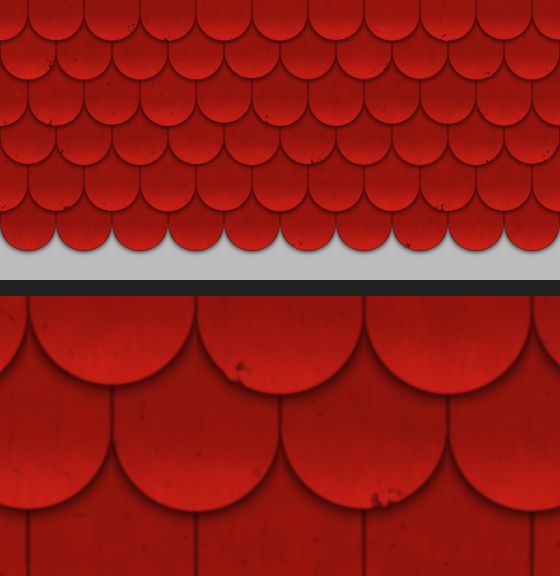
Top: the whole. Bottom: its middle third, enlarged.
A WebGL 2 fragment shader for this pattern:

```glsl
#version 300 es
precision highp float;
// Red scalloped roof tiles over a pale grey ground, ten across and six rows down.
// Rows are painted from the eaves upward, so each one casts a soft shadow on the
// row below; hashes vary the tiles and gradient noise supplies grain and scuffs.

#define COLUMNS 10.0
#define ROWS 7
#define EAVES 0.104
#define ROW_PITCH 0.1525
#define ROW_STAGGER 0.013
#define SEAM_WIDTH 0.0033
#define SHADOW_DEPTH 0.010
#define SHADOW_STRENGTH 0.50
#define GLOW_HEIGHT 0.105
#define SLIP 0.018
#define SCUFF_CHANCE 0.38

uniform vec2 u_resolution;
out vec4 outColor;

const vec3 GROUND = vec3(0.74);
const vec3 TILE_RED = vec3(0.58, 0.077, 0.05);
const vec3 TILE_GLOW = vec3(0.77, 0.115, 0.082);
const vec3 SEAM_RED = vec3(0.31, 0.04, 0.033);
const vec3 SCUFF_RED = vec3(0.27, 0.04, 0.035);

vec2 hash2(vec2 p) {
    vec3 q = fract(p.xyx * vec3(0.1031, 0.1030, 0.0973));
    q += dot(q, q.yzx + 33.33);
    return fract((q.xx + q.yz) * q.zy);
}

float cornerSlope(vec2 cell, vec2 corner, vec2 f) {
    return dot(hash2(cell + corner) * 2.0 - 1.0, f - corner);
}

float gradientNoise(vec2 p) {
    vec2 cell = floor(p), f = fract(p);
    vec2 u = f * f * f * (f * (f * 6.0 - 15.0) + 10.0);
    float low = mix(cornerSlope(cell, vec2(0, 0), f), cornerSlope(cell, vec2(1, 0), f), u.x);
    float high = mix(cornerSlope(cell, vec2(0, 1), f), cornerSlope(cell, vec2(1, 1), f), u.x);
    return mix(low, high, u.y);
}

// Distance to a tile with straight sides and a round lower end centred on q = 0.
float tileDistance(vec2 q, float radius) {
    return q.y < 0.0 ? length(q) - radius : abs(q.x) - radius;
}

void main() {
    // The canvas spans 2 by 1 units.
    vec2 p = gl_FragCoord.xy / u_resolution * vec2(2.0, 1.0);
    float pixel = 1.0 / u_resolution.y;
    float tileWidth = 2.0 / COLUMNS;
    float radius = 0.5 * tileWidth;

    // Surface grain: broad mottling, fine streaks and sparse dark specks.
    float mottle = gradientNoise(p * 23.0 + 7.0);
    float streak = gradientNoise(p * vec2(130.0, 34.0));
    float specks = smoothstep(0.30, 0.55, gradientNoise(p * 58.0 + 31.0));
    float grain = 1.0 + 0.07 * mottle + 0.06 * streak - 0.14 * specks;
    float scuffNoise = gradientNoise(p * 75.0 + 11.0);

    vec3 color = GROUND;
    for (int i = 0; i < ROWS; i++) {
        float row = float(i);
        float odd = mod(row, 2.0);
        float column = p.x / tileWidth + 0.5 * odd;
        vec2 id = vec2(floor(column), row);
        vec2 shape = hash2(id + 3.7);
        vec2 wear = hash2(id + 51.3);

        // A few tiles have slipped upward, mostly in the middle row.
        float slip = SLIP * pow(shape.x, 4.0) * (i == 3 ? 1.0 : 0.35) * step(0.5, row);
        float tip = EAVES + ROW_PITCH * row - ROW_STAGGER * odd + slip;
        vec2 q = vec2((fract(column) - 0.5) * tileWidth, p.y - tip - radius);

        // Scuffed patch at a random place on the rim.
        float angle = mix(-2.7, -0.4, wear.y);
        vec2 patchCentre = 0.93 * radius * vec2(cos(angle), sin(angle));
        float scuff = step(1.0 - SCUFF_CHANCE, wear.x)
                    * (1.0 - smoothstep(0.004, 0.032, length(q - patchCentre)));
        float d = tileDistance(q, radius) + 0.006 * scuff * scuffNoise;

        // Shadow on whatever lies below, slightly deeper under the tip.
        float depth = SHADOW_DEPTH * (0.75 + 0.25 * clamp(-q.y / radius, 0.0, 1.0));
        color *= 1.0 - SHADOW_STRENGTH * exp(-pow(max(d, 0.0) / depth, 1.5));

        // Tile face: bright rounded end, darker and flatter above.
        float glow = 1.0 - smoothstep(0.0, GLOW_HEIGHT, p.y - tip);
        vec3 face = mix(TILE_RED, TILE_GLOW, glow);
        face *= grain * (0.97 + 0.06 * shape.y);
        face = mix(face, SCUFF_RED, 0.75 * scuff * smoothstep(0.0, 0.3, scuffNoise));

        // Dark seam along the sides and a thinner line around the rim.
        float lineWidth = max(SEAM_WIDTH * (q.y < 0.0 ? 0.75 : 1.0), 0.6 * pixel);
        float seam = exp(-pow(d / lineWidth, 2.0));
        face = mix(face, SEAM_RED, 0.82 * seam);

        float cover = q.y < 0.0 ? 1.0 - smoothstep(-pixel, pixel, d) : 1.0;
        color = mix(color, face, cover);
    }
    outColor = vec4(color, 1.0);
}
```
